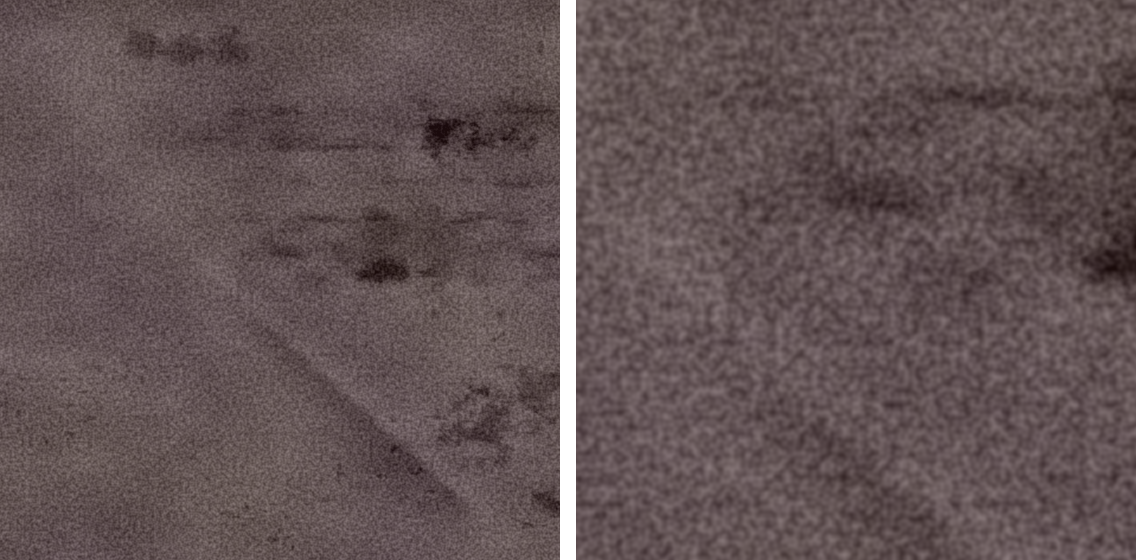
Left, the full canvas; right, a detail of the centre.
This texture is drawn by a three.js fragment shader. Its source:

```glsl
// Worn, grainy mauve-brown plaster with ragged dark stains and a diagonal crease.
#define BASE_TONE 0.392
#define TINT vec3(0.0, -0.060, -0.057)
#define GRAIN_SCALE 135.0
#define GRAIN_DEPTH 0.155
#define CLOUD_DEPTH 0.085
#define STAIN_DEPTH 0.23
#define STREAK_DEPTH 0.11
#define SPECK_DEPTH 0.13
#define CREASE_START vec2(0.40, 0.49)
#define CREASE_DIR vec2(0.746, -0.667)

varying vec2 vUv;

float hash(vec2 p) {
  vec3 q = fract(vec3(p.xyx) * 0.1031);
  q += dot(q, q.yzx + 33.33);
  return fract((q.x + q.y) * q.z);
}

float cornerRamp(vec2 cell, vec2 offset) {
  float angle = 6.2832 * hash(cell);
  return dot(vec2(cos(angle), sin(angle)), offset);
}

// Gradient noise, about -0.7 to 0.7.
float noise(vec2 p) {
  vec2 i = floor(p), f = p - i;
  vec2 u = f * f * f * (f * (f * 6.0 - 15.0) + 10.0);
  vec2 e = vec2(1.0, 0.0);
  float low = mix(cornerRamp(i, f), cornerRamp(i + e, f - e), u.x);
  float high = mix(cornerRamp(i + e.yx, f - e.yx), cornerRamp(i + e.xx, f - e.xx), u.x);
  return mix(low, high, u.y);
}

float fbm(vec2 p) {
  float sum = 0.0, amp = 1.0;
  for (int i = 0; i < 5; i++) {
    sum += amp * noise(p);
    p = mat2(1.6, 1.2, -1.2, 1.6) * p + 17.3;
    amp *= 0.55;
  }
  return sum;
}

// Soft ellipse whose outline is eaten away by rough.
float stain(vec2 p, vec2 centre, vec2 radius, float rough) {
  return 1.0 - smoothstep(0.1, 1.15, length((p - centre) / radius) + rough);
}

// Thin horizontal smears, mostly in the upper right.
float streaks(vec2 p, float rough) {
  float sum = 0.0;
  for (int i = 0; i < 5; i++) {
    float row = float(i);
    float y = 0.80 - 0.064 * row + 0.008 * noise(vec2(p.x * 9.0, row * 7.3));
    float d = p.y - y;
    float line = smoothstep(-0.009, 0.001, d) * exp(-max(d, 0.0) * 75.0);
    float broken = smoothstep(-0.2, 0.4, noise(vec2(p.x * 7.0 + row * 5.7, row * 3.1)) - 0.4 * rough);
    sum += line * broken;
  }
  return sum * smoothstep(0.32, 0.6, p.x);
}

// Shadow on the lower side of the crease, pale rim on the upper side.
float crease(vec2 p, float rough) {
  vec2 q = p - CREASE_START;
  float along = dot(q, CREASE_DIR);
  float across = dot(q, vec2(-CREASE_DIR.y, CREASE_DIR.x)) + 0.006 * rough;
  float fade = 1.0 - smoothstep(0.52, 0.68, along);
  float side = smoothstep(-0.012, 0.012, across);
  float width = mix(0.035, 0.10, clamp(along * 1.8, 0.0, 1.0));
  float shadow = (1.0 - side) * exp(min(across, 0.0) / width) * smoothstep(-0.03, 0.25, along);
  float rim = side * exp(-max(across, 0.0) * 13.0) * smoothstep(-0.25, 0.02, along);
  return fade * (0.040 * rim - 0.085 * shadow);
}

void main() {
  vec2 p = vUv;
  float cloud = fbm(p * vec2(3.0, 4.5) + 4.0);
  float rough = fbm(p * vec2(17.0, 26.0) + 31.0);
  float crumb = fbm(p * 58.0 + 9.0);
  float edge = 0.85 * rough + 0.35 * crumb;

  // Broad mottling, darker top edge and dull band.
  float tone = BASE_TONE + CLOUD_DEPTH * cloud + 0.022 * rough;
  tone -= 0.05 * smoothstep(0.93, 1.0, p.y + 0.03 * cloud);
  tone -= 0.085 * stain(p, vec2(0.76, 0.55), vec2(0.38, 0.085), 0.5 * rough);
  tone -= 0.045 * stain(p, vec2(0.68, 0.775), vec2(0.36, 0.06), 0.5 * rough);
  tone += crease(p, rough);
  tone -= STREAK_DEPTH * streaks(p, rough);

  // Large stains: a main blot, low band, and the lower right corner.
  float stains = stain(p, vec2(0.785, 0.757), vec2(0.06, 0.042), edge);
  stains += 0.7 * stain(p, vec2(0.91, 0.752), vec2(0.12, 0.02), edge);
  stains += 0.6 * stain(p, vec2(0.69, 0.515), vec2(0.10, 0.024), edge);
  stains += 0.65 * stain(p, vec2(0.87, 0.24), vec2(0.085, 0.06), edge);
  stains += 0.5 * stain(p, vec2(0.96, 0.31), vec2(0.11, 0.045), edge);
  stains += 0.6 * stain(p, vec2(0.99, 0.09), vec2(0.06, 0.03), edge);
  for (int i = 0; i < 3; i++) {
    vec2 centre = vec2(0.25 + 0.083 * float(i), 0.925 - 0.008 * float(i));
    stains += 0.5 * stain(p, centre, vec2(0.045, 0.04), 0.7 * edge);
  }
  tone -= STAIN_DEPTH * min(stains, 1.0);

  // Small pits, gathered in the lower left and along the right side.
  float patches = smoothstep(-0.15, 0.4, noise(p * 5.0 + 2.0));
  float zone = max(1.0 - smoothstep(0.3, 0.65, p.y), 0.6 * smoothstep(0.75, 0.95, p.x));
  float specks = smoothstep(0.30, 0.58, noise(p * 42.0)) + 0.7 * smoothstep(0.25, 0.55, noise(p * 85.0 + 6.0));
  tone -= SPECK_DEPTH * specks * patches * zone;

  // Fine grain and a slight drift between purple and olive.
  float grain = 0.75 * noise(p * GRAIN_SCALE) + 0.75 * noise(p * GRAIN_SCALE * 1.75 + 50.0);
  tone = max(tone + GRAIN_DEPTH * grain, 0.10);
  float drift = 0.016 * noise(p * 3.5 + 12.0) + 0.006 * noise(p * 70.0 + 3.0);
  gl_FragColor = vec4(tone + TINT + drift * vec3(0.0, -0.5, 1.0), 1.0);
}
```
